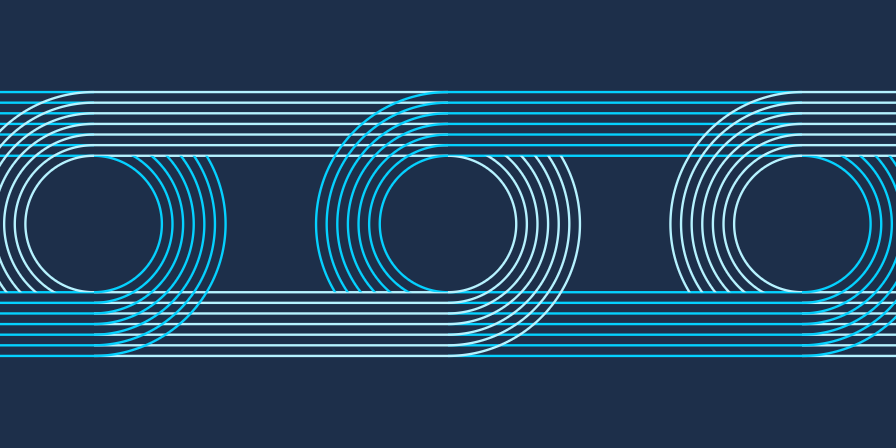
A WebGL 1 fragment shader for this pattern:

```glsl
precision highp float;

uniform vec2 u_resolution;

// Lengths are fractions of the canvas height.
#define PERIOD 0.791
#define INNER_RADIUS 0.1523
#define STRAND_GAP 0.0237
#define STRAND_COUNT 7.0
#define STRAND_WIDTH 0.0053
#define NAVY vec3(0.112, 0.186, 0.290)
#define CYAN vec3(0.020, 0.820, 1.000)
#define PALE vec3(0.715, 0.950, 1.000)

// Coverage of the nearest of the parallel strands at distance r from the axis.
float strands(float r, float pixel) {
    float offset = r - INNER_RADIUS;
    float index = clamp(floor(offset / STRAND_GAP + 0.5), 0.0, STRAND_COUNT - 1.0);
    float d = abs(offset - index * STRAND_GAP);
    return clamp((0.5 * STRAND_WIDTH - d) / pixel + 0.5, 0.0, 1.0);
}

// Ribbons alternate between two colours.
vec3 ribbonColor(float ribbon) {
    return mix(CYAN, PALE, mod(ribbon, 2.0));
}

void main() {
    float pixel = 1.0 / u_resolution.y;
    vec2 p = (gl_FragCoord.xy - 0.5 * u_resolution) * pixel;

    // Straight runs between neighbouring hubs, mirrored top and bottom.
    vec3 color = mix(NAVY, ribbonColor(floor(p.x / PERIOD)), strands(abs(p.y), pixel));

    // Nearest hub: one ribbon bends on its left, the previous one on its right.
    float hub = floor(p.x / PERIOD + 0.5);
    vec2 q = p - vec2(hub * PERIOD, 0.0);
    float isRight = step(0.0, q.x);
    float side = 1.0 - 2.0 * isRight;

    // Each bend stops at the inner strand of the opposite run.
    float visible = clamp((side * q.y + INNER_RADIUS) / pixel + 0.5, 0.0, 1.0);
    float bend = strands(length(q), pixel) * visible;
    color = mix(color, ribbonColor(hub - isRight), bend);

    gl_FragColor = vec4(color, 1.0);
}
```
